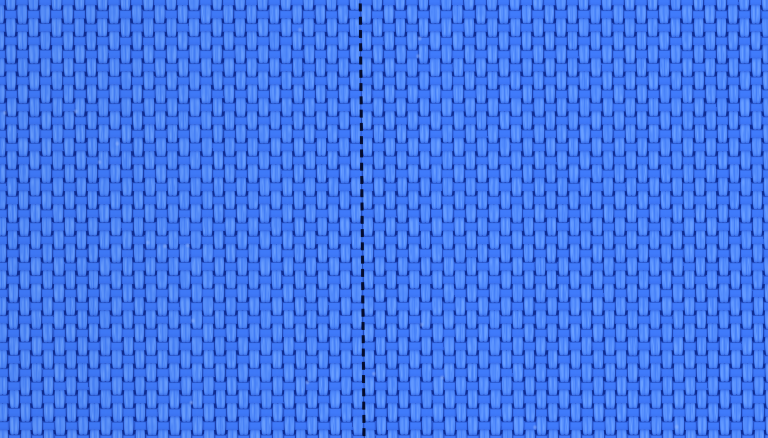
This texture is drawn by a Shadertoy shader. Its source:

```glsl
float hash(vec2 p) {
    vec3 q = fract(p.xyx * vec3(0.1031, 0.1030, 0.0973));
    q += dot(q, q.yzx + 33.33);
    return fract((q.x + q.y) * q.z);
}

float noise(vec2 p) {
    vec2 i = floor(p), f = fract(p);
    f = f * f * (3.0 - 2.0 * f);
    return mix(mix(hash(i), hash(i + vec2(1, 0)), f.x),
               mix(hash(i + vec2(0, 1)), hash(i + vec2(1, 1)), f.x), f.y);
}

// 1 where d is below zero, with an edge of width w
float fill(float d, float w) {
    return 1.0 - smoothstep(-0.5 * w, 0.5 * w, d);
}

void mainImage(out vec4 fragColor, in vec2 fragCoord) {
    const vec3 shadow = vec3(0.06, 0.17, 0.57);
    const vec3 tucked = vec3(0.17, 0.35, 0.84);
    const vec3 weftBlue = vec3(0.25, 0.48, 0.98);
    const vec3 warpBlue = vec3(0.26, 0.49, 0.97);
    const vec3 highlight = vec3(0.41, 0.62, 1.0);

    vec2 uv = fragCoord / iResolution.xy;

    // Thread grid with a slight lean
    vec2 grid = vec2(67.0, 33.0);
    vec2 p = (uv + vec2(0.005 * uv.y, 0.0)) * grid + vec2(0.24, 0.56);
    vec2 aa = 1.3 * grid / iResolution.xy;

    float column = floor(p.x);
    float x = p.x - column - 0.5;
    float v = fract(p.y) - 0.5;

    // Weft: horizontal bars, dimmer where they dive under the warp
    float bar = fill(abs(v) - 0.34, aa.y);
    float barLight = 1.0 - 0.8 * smoothstep(0.36, 0.54, abs(x));
    barLight *= 0.8 + 0.2 * smoothstep(-0.35, 0.0, v);
    vec3 color = mix(shadow, mix(tucked, weftBlue, barLight), bar);

    // Warp: a float of two strands over every second weft, staggered by column
    float t = p.y + 0.5 + column;
    float y = mod(t, 2.0) - 1.0;
    vec2 id = vec2(column, floor(t * 0.5));
    x += 0.05 * (hash(id + 31.0) - 0.5);
    float halfWidth = 0.45 - 0.13 * y * y - 0.04 * hash(vec2(column, 3.0)) + 0.04 * y;
    float halfHeight = 0.68 + 0.05 * (hash(id + 7.0) - 0.5);

    // Contact shadow around the float
    float nearFloat = fill(abs(y + 0.05) - halfHeight - 0.02, 0.16) * fill(abs(x) - 0.49, 0.1);
    color = mix(color, shadow, 0.75 * nearFloat);

    float strand = (abs(x) - 0.5 * halfWidth) / (0.5 * halfWidth);
    float roundness = 1.0 - strand * strand;
    float crown = 1.0 - 0.6 * smoothstep(0.25, 0.75, abs(y));
    float streak = noise(vec2(p.x * 9.0, p.y * 1.5));
    vec3 warp = mix(warpBlue, highlight, clamp(roundness * crown * (0.35 + 0.8 * streak), 0.0, 1.0));
    warp = mix(warp, tucked, 0.45 * smoothstep(0.5, 0.75, abs(y)));
    float cover = fill(abs(x) - halfWidth, aa.x) * fill(abs(y) - halfHeight - 0.04 * roundness, aa.y);
    color = mix(color, warp, cover);

    // Open seam: dark dashes between two columns, crossed by the wefts
    float seam = fill(abs(p.x - 32.0) - 0.13, aa.x) * fill(0.2 - abs(v), aa.y);
    color = mix(color, vec3(0.01, 0.03, 0.14), 0.92 * seam);

    // Slightly dimmer left side and sparse pale specks
    color *= 0.975 + 0.03 * smoothstep(0.0, 0.6, uv.x);
    vec2 speckCell = floor(p * 0.5);
    vec2 speckAt = 0.3 + 0.4 * vec2(hash(speckCell + 11.0), hash(speckCell + 53.0));
    float speck = fill(length(fract(p * 0.5) - speckAt) - 0.07, 0.12) * step(0.97, hash(speckCell + 91.0));
    color = mix(color, vec3(0.6, 0.72, 0.98), 0.5 * speck);

    fragColor = vec4(color, 1.0);
}
```
